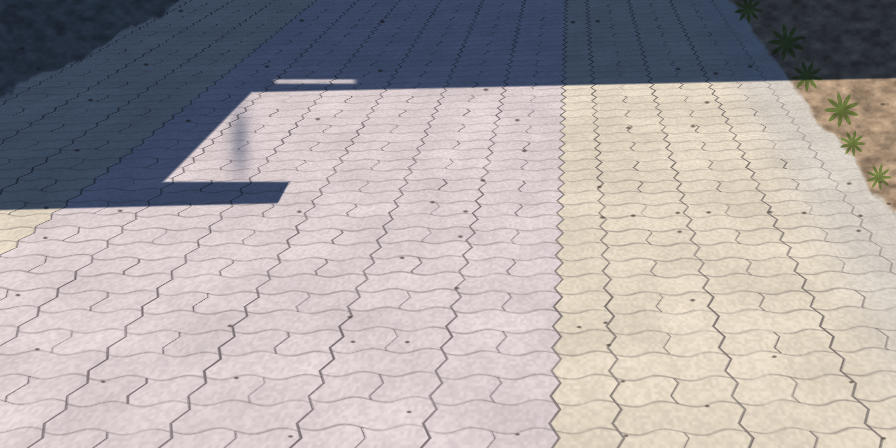
Reproduce this texture procedurally as a Shadertoy shader.

```glsl
// A sunlit path of interlocking pavers seen in perspective, with a cast shadow.
// Each pixel is projected to ground lanes and rows; joints are distances to
// zigzag lane edges and wavy row edges, then wear, verges and shade are added.

float hash(vec2 p) {
    p = fract(p * vec2(0.1031, 0.1137));
    p += dot(p, p.yx + 33.33);
    return fract((p.x + p.y) * p.x * 17.0);
}

float noise(vec2 p) {
    vec2 i = floor(p), f = fract(p);
    f = f * f * (3.0 - 2.0 * f);
    return mix(mix(hash(i), hash(i + vec2(1, 0)), f.x),
               mix(hash(i + vec2(0, 1)), hash(i + vec2(1, 1)), f.x), f.y);
}

float fbm(vec2 p) {
    float sum = 0.0, gain = 0.5;
    for (int i = 0; i < 4; i++) {
        sum += gain * noise(p);
        p = p * 2.03 + 17.0;
        gain *= 0.5;
    }
    return sum / 0.94;
}

// Coverage of a thin line, faded where it is narrower than a pixel
float joint(float dist, float halfWidth, float px) {
    return (1.0 - smoothstep(max(halfWidth - px, 0.0), halfWidth + px, dist))
         * min(1.0, 2.0 * halfWidth / px);
}

float above(float value, float soft) { return smoothstep(-soft, soft, value); }

// Shade cast by a wall, a slanted post and a flat bar
float castShadow(vec2 p) {
    float s = 0.003;
    float wall = above(p.y - 0.7995 - 0.0218 * (p.x - 0.807), s);
    float slant = above(0.365 + 0.985 * (p.y - 0.594) - p.x, 0.006) * above(p.y - 0.585, s);
    float bar = above(p.y - 0.531 - 0.025 * p.x, s) * above(0.594 - p.y, s)
              * above(0.646 - 0.55 * (0.594 - p.y) - p.x, s);
    vec2 q = (p - vec2(0.535, 0.69)) / vec2(0.028, 0.1);
    float post = 0.45 * exp(-dot(q, q) * 1.5);
    float gap = above(0.005 - abs(p.y - 0.818), s) * above(0.09 - abs(p.x - 0.703), 0.01);
    return max(max(wall, slant) * (1.0 - 0.85 * gap), max(bar, post));
}

// Pavers with their joints, in lane and row units
vec3 pavers(float side, float row, float px, float depth) {
    float rowPx = 31.0 * px / (depth * depth), lanePx = 5.0 * px / depth;
    float detail = 1.0 - smoothstep(0.3, 0.9, rowPx);
    float zigzag = abs(fract(row) - 0.5) * 2.0 - 0.5;
    float lane = (side + 0.027) * 5.0 + 0.08 * zigzag * detail;
    float yellow = max(step(0.0, lane), step(lane, -6.0));
    float u = lane + 0.5 * step(0.0, lane);
    float column = floor(u);
    float shifted = row + 0.35 * hash(vec2(column, 7.0));
    float course = shifted + 0.1 * sin(u * 12.566) * detail;
    vec2 brick = vec2(floor(u * 2.0), floor(course));

    // Joint strength wanders with dirt and packed sand
    float wear = noise(vec2(column * 9.0 + 3.0, row * 0.7));
    float edge = min(abs(fract(u + 0.5) - 0.5), abs(lane));
    float laneGap = joint(edge, 0.012, lanePx) * (0.45 + 0.55 * wear);
    float oddRow = step(0.5, fract(floor(shifted) * 0.5 + 0.25 * mod(column, 2.0)));
    float halfGap = joint(abs(fract(u) - 0.5), 0.011, lanePx) * oddRow
                  * (0.2 + 0.7 * hash(brick + 4.0));
    float rowGap = joint(abs(fract(course + 0.5) - 0.5), 0.035, rowPx)
                 * (0.3 + 0.7 * noise(vec2(u * 4.0, brick.y * 5.0)));

    vec3 color = mix(vec3(0.87, 0.815, 0.82), vec3(0.89, 0.84, 0.765), yellow);
    color = mix(color, vec3(0.84, 0.81, 0.77), smoothstep(0.48, 0.65, side));
    color *= 0.985 + 0.03 * hash(brick);
    color *= 0.94 + 0.12 * fbm(vec2(side * 9.0, row * 0.5));
    color *= 1.0 + 0.09 * (noise(vec2(side * 170.0, row * 9.0)) - 0.5);
    float fade = 1.0 - 0.6 * smoothstep(0.55, 0.72, side);
    color = mix(color, vec3(0.34, 0.31, 0.32), max(laneGap, halfGap) * 0.8 * fade);
    return mix(color, vec3(0.5, 0.46, 0.45), rowGap * 0.55 * fade);
}

void mainImage(out vec4 fragColor, in vec2 fragCoord) {
    float px = 1.0 / iResolution.y;
    vec2 p = fragCoord * px;
    float depth = 1.464 - p.y;
    float side = (p.x - 1.276) / depth, row = 31.0 / depth;
    vec3 color = pavers(side, row, px, depth);

    // Dark road on the left, bare soil on the right, both with ragged edges
    float ragged = 0.07 * (fbm(p * 22.0) - 0.5);
    float grain = fbm(p * vec2(45.0, 70.0));
    color = mix(color, vec3(0.54, 0.53, 0.5) * (0.65 + 0.6 * grain),
                above(-1.87 - side + ragged * 2.0, 0.02));
    color = mix(color, vec3(0.69, 0.59, 0.49) * (0.6 + 0.7 * grain),
                above(side - 0.76 + ragged, 0.012));

    // Weeds along the soil edge, as fans of blades
    for (int i = 0; i < 7; i++) {
        float k = float(i), h = hash(vec2(k, 3.0));
        float y = 0.98 - 0.075 * k;
        vec2 q = p - vec2(1.276 + (1.464 - y) * (0.76 + 0.12 * h), y);
        float blades = 0.5 + 0.5 * sin(atan(q.y, q.x) * 9.0 + 6.0 * h);
        float reach = (0.02 + 0.025 * h) * (0.35 + 0.65 * blades);
        color = mix(color, vec3(0.36, 0.43, 0.2) * (0.7 + 0.6 * grain),
                    0.85 * above(reach - length(q), 0.004));
    }

    // Scattered crumbs and leaves
    vec2 cell = floor(p * 16.0), f = fract(p * 16.0);
    vec2 spot = 0.2 + 0.6 * vec2(hash(cell + 11.0), hash(cell + 29.0));
    float crumb = above(0.055 - length((f - spot) * vec2(0.7, 1.3)), 0.04);
    color = mix(color, vec3(0.3, 0.26, 0.23), 0.7 * crumb * step(0.86, hash(cell + 51.0)));

    // Cool skylight fills the shade
    color *= mix(vec3(1.0), vec3(0.26, 0.335, 0.465), castShadow(p));
    fragColor = vec4(color, 1.0);
}
```
